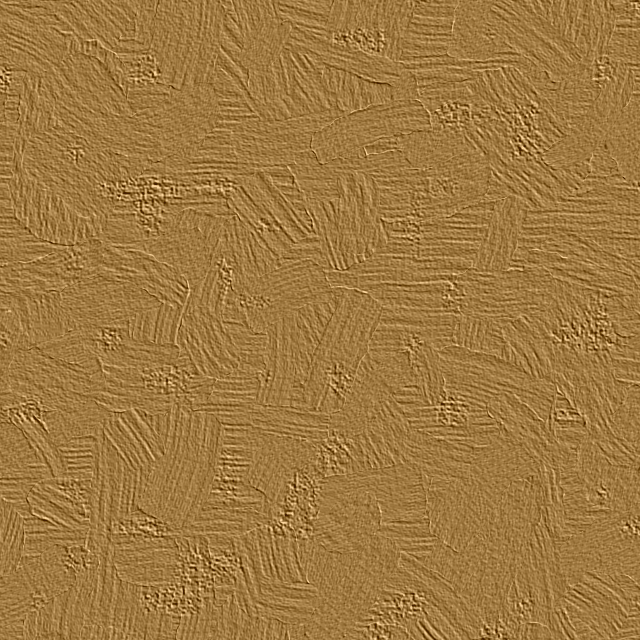
This texture is drawn by a three.js fragment shader. Its source:

```glsl
#define BASE_COLOR vec3(0.625, 0.475, 0.255)
#define LAYERS 4
#define COARSEST 3.2
#define LAYER_GROWTH 1.36
#define BRISTLES 235.0
#define BRISTLE_HEIGHT 0.55
#define GRAIN_HEIGHT 0.4
#define RIDGE_HEIGHT 0.75
#define CRUMB_HEIGHT 1.3
#define EDGE_SOFTNESS 0.0014
#define LIGHT_STEP vec2(0.001, 0.001)
#define RELIEF 0.45

varying vec2 vUv;

float hash(vec2 p) {
  return fract(sin(dot(p, vec2(127.1, 311.7))) * 43758.5453);
}

float noise(vec2 p) {
  vec2 i = floor(p);
  vec2 f = fract(p);
  f = f * f * (3.0 - 2.0 * f);
  float low = mix(hash(i), hash(i + vec2(1.0, 0.0)), f.x);
  float high = mix(hash(i + vec2(0.0, 1.0)), hash(i + vec2(1.0, 1.0)), f.x);
  return mix(low, high, f.y);
}

float roundedBox(vec2 p, vec2 halfSize, float radius) {
  vec2 q = abs(p) - halfSize + radius;
  return length(max(q, 0.0)) + min(max(q.x, q.y), 0.0) - radius;
}

// Furrows along x, dotted with finer grain
float bristles(vec2 p, float seed) {
  vec2 q = p + seed * vec2(3.7, 5.3);
  q.y += 0.001 * sin(q.x * 70.0 + seed * 40.0);
  float ripple = mix(10.0, 90.0, seed * seed);
  float furrow = noise(vec2(q.x * ripple, q.y * BRISTLES));
  float grain = noise(q * vec2(310.0, 400.0));
  float depth = mix(0.6, 1.5, fract(seed * 7.31));
  return BRISTLE_HEIGHT * depth * furrow + GRAIN_HEIGHT * grain;
}

// Heights on the lit (x) and far (y) side, filled from the top stroke down
void addStroke(inout vec2 height, inout vec2 bare, vec2 p, vec2 cell,
               float layer, float scale) {
  vec2 id = cell + layer * vec2(17.0, 31.0);
  vec2 jitter = vec2(hash(id + 1.3), hash(id + 2.7)) - 0.5;
  vec2 local = p * scale - cell - 0.5 - 0.5 * jitter;
  if (dot(local, local) > 1.0) return;
  if (hash(id + 5.1) > 1.0 - 0.15 * layer) return;

  // Turn and bend the stroke
  float angle = 3.14159 * hash(id + 3.9);
  float c = cos(angle);
  float s = sin(angle);
  mat2 turn = mat2(c, -s, s, c);
  vec2 across = turn * LIGHT_STEP * scale;
  local = turn * local;
  vec2 a = local - across;
  vec2 b = local + across;
  float bend = 0.7 * (hash(id + 4.3) - 0.5);
  a.y += bend * a.x * a.x;
  b.y += bend * b.x * b.x;

  vec2 halfSize = mix(vec2(0.35, 0.14), vec2(0.82, 0.34),
                      vec2(hash(id + 6.1), hash(id + 7.7)));
  float seed = hash(id + 0.37);
  float radius = halfSize.y * mix(0.3, 1.0, seed);
  vec2 d = vec2(roundedBox(a, halfSize, radius),
                roundedBox(b, halfSize, radius)) / scale;
  if (min(d.x, d.y) > 0.006) return;
  d += 0.008 * (noise(p * 75.0 + seed * 40.0) - 0.5);
  vec2 cover = bare * (1.0 - smoothstep(-EDGE_SOFTNESS, EDGE_SOFTNESS, d));
  if (max(cover.x, cover.y) <= 0.0) return;

  // Paint pushed aside leaves a broken, speckled rim
  vec2 rim = exp(-d * d / 0.00001);
  rim *= smoothstep(0.4, 0.75, noise(p * 28.0 + seed * 60.0));
  vec2 speckle = vec2(noise((p - LIGHT_STEP) * 310.0),
                      noise((p + LIGHT_STEP) * 310.0));
  vec2 paint = vec2(bristles(a / scale, seed), bristles(b / scale, seed));
  paint += 0.1 * hash(id + 9.1) + RIDGE_HEIGHT * rim * speckle;
  height += cover * paint;
  bare -= cover;
}

void main() {
  vec2 height = vec2(0.0);
  vec2 bare = vec2(1.0);
  for (int i = 0; i < LAYERS; i++) {
    float layer = float(LAYERS - 1 - i);
    float scale = COARSEST * pow(LAYER_GROWTH, layer);
    vec2 home = floor(vUv * scale);
    for (int n = 0; n < 9; n++) {
      if (max(bare.x, bare.y) < 0.01) break;
      vec2 step9 = vec2(mod(float(n), 3.0), floor(float(n) / 3.0 + 0.01)) - 1.0;
      addStroke(height, bare, vUv, home + step9, layer, scale);
    }
  }

  // Ground paint, then dry crumbs gathered in small patches
  vec2 a = vUv - LIGHT_STEP;
  vec2 b = vUv + LIGHT_STEP;
  height += bare * vec2(bristles(a, 0.4), bristles(b, 0.4));
  float patches = smoothstep(0.72, 0.92, noise(vUv * 17.0 + 4.0));
  height += CRUMB_HEIGHT * patches * vec2(noise(a * 270.0), noise(b * 270.0));

  // Relief lit from the upper right
  float shade = clamp(RELIEF * (height.x - height.y), -0.36, 0.36);
  gl_FragColor = vec4(BASE_COLOR + shade, 1.0);
}
```
